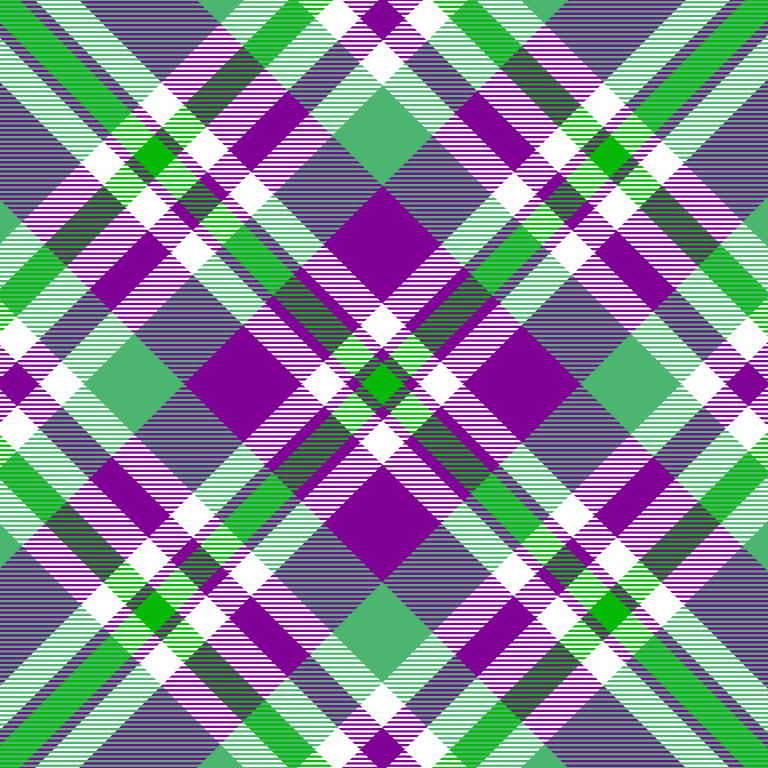
A Shadertoy shader for this pattern:

```glsl
const vec3 PURPLE = vec3(0.50, 0.0, 0.59);
const vec3 SEA = vec3(0.30, 0.71, 0.44);
const vec3 WHITE = vec3(1.0);
const vec3 GREEN = vec3(0.02, 0.72, 0.02);

// Switch to the next yarn colour where d passes start
vec3 band(vec3 before, vec3 yarn, float start, float d, float soft) {
    return mix(before, yarn, clamp((d - start) / soft + 0.5, 0.0, 1.0));
}

// Thread sequence, mirrored at its pivots 0 and 1
vec3 sett(float t, float soft) {
    float d = abs(mod(t + 1.0, 2.0) - 1.0);
    vec3 c = band(GREEN, PURPLE, 0.0275, d, soft);
    c = band(c, WHITE, 0.0475, d, soft);
    c = band(c, PURPLE, 0.105, d, soft);
    c = band(c, SEA, 0.258, d, soft);
    c = band(c, WHITE, 0.389, d, soft);
    c = band(c, PURPLE, 0.447, d, soft);
    c = band(c, WHITE, 0.505, d, soft);
    c = band(c, GREEN, 0.564, d, soft);
    c = band(c, WHITE, 0.622, d, soft);
    return band(c, SEA, 0.680, d, soft);
}

void mainImage(out vec4 fragColor, in vec2 fragCoord) {
    float pixel = 1.0 / min(iResolution.x, iResolution.y);
    vec2 p = (fragCoord - 0.5 * iResolution.xy) * pixel + vec2(0.002, 0.0);

    // Two diagonal thread directions
    vec3 warp = sett(p.x + p.y, 1.5 * pixel);
    vec3 weft = sett(p.x - p.y, 1.5 * pixel);

    // Fine horizontal lines alternate which direction lies on top
    float lines = abs(fract(p.y * 168.0) - 0.5) - 0.25;
    float onTop = clamp(lines / (168.0 * pixel) + 0.5, 0.0, 1.0);

    fragColor = vec4(mix(warp, weft, onTop), 1.0);
}
```
